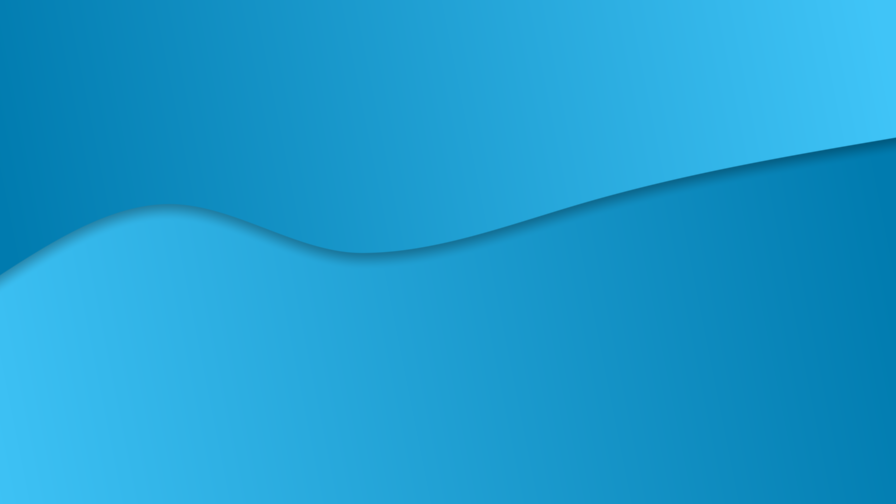
A Shadertoy shader for this background:

```glsl
// Two opposed blue gradients split by a flowing wave with a soft drop shadow.

const vec3 DEEP_BLUE = vec3(0.0, 0.482, 0.685);
const vec3 SKY_BLUE = vec3(0.25, 0.77, 0.97);
const vec2 CANVAS = vec2(16.0 / 9.0, 1.0);

// Cubic Hermite piece from point a to point b with the given end slopes.
float hermite(float x, vec2 a, vec2 b, float slopeA, float slopeB) {
    float span = b.x - a.x;
    float t = (x - a.x) / span;
    float u = 1.0 - t;
    return mix(a.y, b.y, t * t * (3.0 - 2.0 * t))
         + span * t * u * (slopeA * u - slopeB * t);
}

// Height of the wave: a crest, a trough, then a long climb.
float waveHeight(float x) {
    vec2 start = vec2(0.0, 0.454);
    vec2 crest = vec2(0.336, 0.595);
    vec2 trough = vec2(0.718, 0.498);
    vec2 climb = vec2(1.157, 0.597);
    vec2 finish = vec2(CANVAS.x, 0.727);
    if (x < crest.x) return hermite(x, start, crest, 0.65, 0.0);
    if (x < trough.x) return hermite(x, crest, trough, 0.0, 0.0);
    if (x < climb.x) return hermite(x, trough, climb, 0.0, 0.29);
    return hermite(x, climb, finish, 0.29, 0.17);
}

// Approximate signed distance to the wave, positive below it.
float depthBelowWave(vec2 p) {
    float stepX = 0.002;
    float rise = waveHeight(p.x + stepX) - waveHeight(p.x - stepX);
    float slope = rise / (2.0 * stepX);
    return (waveHeight(p.x) - p.y) / sqrt(1.0 + slope * slope);
}

// Position along a slightly tilted axis, from 0 at the left to 1 at the right.
float gradientPosition(vec2 p, vec2 origin, float tilt, float extent) {
    return clamp(dot(p - origin, vec2(1.0, tilt)) / extent, 0.0, 1.0);
}

// Darkness cast by the upper sheet, shifted down and blurred.
float dropShadow(vec2 p, float shift, float blur) {
    float depth = depthBelowWave(p + vec2(0.0, shift));
    return 1.0 - smoothstep(-blur, blur, depth);
}

void mainImage(out vec4 fragColor, in vec2 fragCoord) {
    vec2 p = fragCoord / iResolution.xy * CANVAS;
    float pixel = 1.0 / iResolution.y;

    // Upper sheet brightens to the right.
    float upperBlend = gradientPosition(p, vec2(0.0, 0.6), 0.2, 1.82);
    vec3 upper = mix(DEEP_BLUE, SKY_BLUE, upperBlend);

    // Lower sheet darkens to the right, under the shadow.
    float lowerBlend = gradientPosition(p, vec2(-0.07, 0.0), 0.2, 1.95);
    vec3 lower = mix(SKY_BLUE, DEEP_BLUE, lowerBlend);
    lower *= 1.0 - 0.33 * dropShadow(p, 0.012, 0.022);

    // Smooth join along the wave.
    float below = smoothstep(-pixel, pixel, depthBelowWave(p));
    fragColor = vec4(mix(upper, lower, below), 1.0);
}
```
